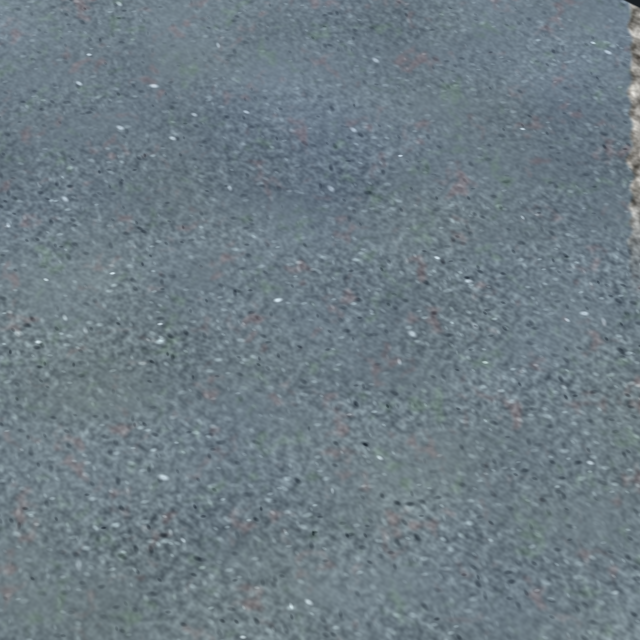
Write a three.js fragment shader that draws this texture.

```glsl
// Worn blue-grey asphalt with fine stone chips, seen at a slant, with a gravel verge at the right.
varying vec2 vUv;

const vec3 ASPHALT = vec3(0.428, 0.486, 0.518);
const vec3 BLUE_TINT = vec3(-0.012, -0.008, 0.016);
const vec3 WARM_TINT = vec3(0.050, -0.012, -0.022);
const vec3 GREEN_TINT = vec3(0.004, 0.022, -0.022);
const vec3 CHIP_TINT = vec3(0.97, 1.02, 1.0);
const vec3 GRAVEL = vec3(0.60, 0.58, 0.55);
const vec3 CORNER_SHADE = vec3(0.10, 0.12, 0.14);
const float GRAIN_SCALE = 62.0;     // grains across the near edge
const float GRAIN_CONTRAST = 0.105;
const float FINE_CONTRAST = 0.085;
const float PATCH_CONTRAST = 0.055;
const float CHIP_CONTRAST = 0.12;
const float GLINT_CONTRAST = 0.38;
const float FORESHORTENING = 0.35;  // how much grains shrink upward
const float CHIP_TILT = -0.6;       // radians, falling to the right
const float VERGE_EDGE = 0.984;

vec2 hash2(vec2 p) {
  vec3 q = fract(p.xyx * vec3(0.1031, 0.1030, 0.0973));
  q += dot(q, q.yzx + 33.33);
  return fract((q.xx + q.yz) * q.zy);
}

mat2 rotation(float a) {
  float c = cos(a), s = sin(a);
  return mat2(c, -s, s, c);
}

float cornerSlope(vec2 cell, vec2 offset) {
  float a = 6.2832 * hash2(cell).x;
  return dot(vec2(cos(a), sin(a)), offset);
}

// Gradient noise, roughly -0.7 to 0.7
float gradientNoise(vec2 p) {
  vec2 i = floor(p), f = fract(p);
  vec2 u = f * f * f * (f * (f * 6.0 - 15.0) + 10.0);
  vec2 e = vec2(1.0, 0.0);
  return mix(
    mix(cornerSlope(i, f), cornerSlope(i + e, f - e), u.x),
    mix(cornerSlope(i + e.yx, f - e.yx), cornerSlope(i + 1.0, f - 1.0), u.x), u.y);
}

float fractalNoise(vec2 p) {
  float sum = 0.0, amplitude = 1.0;
  for (int k = 0; k < 3; k++) {
    sum += amplitude * gradientNoise(p);
    p = p * 2.03 + 17.3;
    amplitude *= 0.5;
  }
  return sum;
}

// Soft tilted ellipses, one per chosen cell; darkShare of them count as pits
float scatterChips(vec2 p, float density, float radius, float darkShare) {
  vec2 cell = floor(p);
  float sum = 0.0;
  for (int y = -1; y <= 1; y++) {
    for (int x = -1; x <= 1; x++) {
      vec2 id = cell + vec2(float(x), float(y));
      vec2 pick = hash2(id + 41.7), shape = hash2(id + 93.1);
      vec2 d = rotation(CHIP_TILT + 1.6 * (shape.x - 0.5)) * (p - id - hash2(id));
      float size = radius * mix(0.65, 1.3, shape.y);
      float body = 1.0 - smoothstep(0.25, 1.25, length(d * vec2(0.75, 1.35)) / size);
      float tone = pick.y < darkShare ? -0.85 : mix(0.45, 1.0, shape.x);
      sum += step(pick.x, density) * body * tone;
    }
  }
  return sum;
}

void main() {
  vec2 uv = vUv;
  // Ground coordinates: finer and flatter toward the top
  vec2 ground = vec2((uv.x - 0.5) * (1.0 + FORESHORTENING * uv.y),
                     uv.y * (1.0 + FORESHORTENING * uv.y)) + 3.0;
  vec2 grainPos = rotation(CHIP_TILT) * ground * GRAIN_SCALE * vec2(0.9, 1.15);

  // Broad patches of tone, roughness and hue
  float patches = fractalNoise(ground * vec2(3.0, 5.0));
  float roughness = clamp(1.0 + 0.9 * fractalNoise(ground * vec2(5.0, 8.0) + 31.0), 0.5, 1.5);
  roughness *= mix(1.12, 0.72, smoothstep(0.45, 1.0, uv.y));
  float blueness = fractalNoise(ground * 2.5 + 57.0) + 0.5 * smoothstep(0.4, 0.8, uv.y);
  float hue = gradientNoise(ground * 13.0 + 71.0) + 0.7 * gradientNoise(ground * 45.0 + 11.0);

  // Grains, chips and rare glints
  float grain = GRAIN_CONTRAST * gradientNoise(grainPos)
              + FINE_CONTRAST * gradientNoise(grainPos * 1.9 + 5.0);
  float chips = scatterChips(ground * GRAIN_SCALE, 0.33, 0.34, 0.35);
  float glints = scatterChips(ground * 17.0, 0.10, 0.11, 0.0);
  float tone = roughness * (grain + CHIP_CONTRAST * chips) + PATCH_CONTRAST * patches
             + 0.025 * smoothstep(0.75, 1.0, uv.y) - 0.012 * smoothstep(0.5, 0.75, uv.y);

  vec3 color = ASPHALT + tone * CHIP_TINT + BLUE_TINT * blueness;
  color += WARM_TINT * smoothstep(0.2, 0.8, hue) + GREEN_TINT * smoothstep(0.2, 0.8, -hue);
  color += GLINT_CONTRAST * glints;

  // Rough gravel verge, fading out downward
  float wobble = 0.018 * gradientNoise(vec2(4.0, uv.y * 38.0));
  float verge = smoothstep(-0.004, 0.006, uv.x - VERGE_EDGE + wobble)
              * smoothstep(0.5, 0.72, uv.y);
  vec3 gravel = GRAVEL + 0.55 * gradientNoise(uv * 48.0) + 2.0 * grain;
  color = mix(color, gravel, 0.85 * verge);
  float corner = smoothstep(-0.004, 0.004, uv.x + 2.0 * uv.y - 2.975);
  color = mix(color, CORNER_SHADE, corner);

  gl_FragColor = vec4(clamp(color, 0.0, 1.0), 1.0);
}
```
